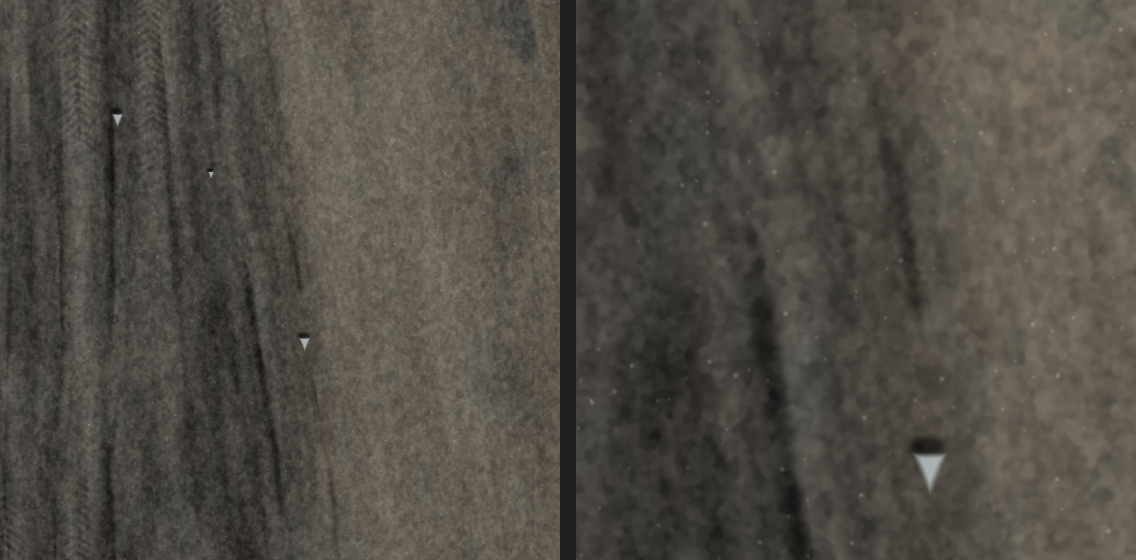
Left, the full canvas; right, a detail of the centre.
A WebGL 2 fragment shader for this texture:

```glsl
#version 300 es
precision highp float;
// Bare soil seen from above: dark, wheel-worn ground on the left turning to
// pale brown earth on the right. Soft cellular noise, stretched along leaning
// tracks, makes streaks and ruts; finer cells make grain and scattered grit.
uniform vec2 u_resolution;
out vec4 fragColor;

const float TAU = 6.2831853;

vec3 hash3(vec2 cell) {
    vec3 q = fract(cell.xyx * vec3(0.1031, 0.1030, 0.0973));
    q += dot(q, q.yxz + 33.33);
    return fract((q.xxy + q.yzz) * q.zyx);
}

// Smooth cellular noise: jittered cell values blended by distance.
float cells(vec2 p) {
    vec2 base = floor(p);
    float total = 0.0, weights = 0.0;
    for (int j = -1; j <= 1; j++)
    for (int i = -1; i <= 1; i++) {
        vec2 cell = base + vec2(i, j);
        vec3 h = hash3(cell + 57.0);
        vec2 d = cell + h.xy - p;
        float w = exp(-6.0 * dot(d, d));
        total += w * h.z;
        weights += w;
    }
    return total / weights - 0.5;
}

// Dark line along a track, with soft sides and ragged depth.
float rut(float across, float along, float center, float width) {
    float d = (across - center + 0.012 * cells(vec2(center * 90.0, along * 5.0))) / width;
    return exp(-d * d) * smoothstep(-0.3, 0.3, cells(vec2(across * 70.0, along * 7.0 + center * 40.0)));
}

// Pale grit: sparse cells each holding one small soft dot.
float grit(vec2 p, float rarity) {
    vec3 h = hash3(floor(p) + 211.0);
    float d = length(fract(p) - 0.3 - 0.4 * h.xy);
    return step(rarity, h.z) * (1.0 - smoothstep(0.05, 0.3, d));
}

void main() {
    vec2 p = gl_FragCoord.xy / u_resolution;

    // Tracks stand upright at the left and lean toward the right.
    float u = p.x - 0.13 * (1.0 - p.y) * smoothstep(0.18, 0.5, p.x);
    u += 0.004 * sin(p.y * 7.0 + p.x * 5.0);
    float earth = smoothstep(0.36, 0.54, u);
    float worn = 1.0 - earth;

    // Broad tone and wheel bands.
    float tone = mix(0.272, 0.397, earth);
    tone += 0.033 * cos(TAU * (u - 0.27) / 0.13) * mix(0.12, 1.0, worn);
    tone += 0.10 * cells(vec2(u * 16.0, p.y * 1.6)) * mix(0.4, 1.0, worn);
    tone += 0.09 * cells(vec2(u * 55.0, p.y * 4.0)) * mix(0.35, 1.0, worn);
    tone += 0.05 * cells(vec2(u * 120.0, p.y * 13.0)) * mix(0.5, 1.0, worn);
    tone += 0.045 * cells(p * vec2(9.0, 6.0) + 3.0);

    // Ruts between the bands, deepest at the edge of the pale earth.
    for (int i = 0; i < 6; i++) {
        float center = 0.015 + 0.0915 * float(i);
        tone -= 0.10 * rut(u, p.y, center, 0.006 + 0.003 * fract(float(i) * 0.618));
    }
    tone -= 0.10 * rut(u, p.y, 0.468, 0.009) * smoothstep(0.2, 0.5, p.y);

    // Faint tread chevrons on the raised bands.
    float band = abs(fract((u - 0.075) / 0.13) - 0.5) * 0.13;
    float tread = sin(TAU * (p.y * 62.0 + band * 45.0) + 4.0 * cells(p * 30.0));
    float pressed = smoothstep(0.0, 0.3, cells(vec2(u * 9.0, p.y * 4.0) + 8.0));
    tone += 0.028 * tread * pressed * (1.0 - smoothstep(0.015, 0.04, band)) * worn;

    // Damp, bluish patches toward the upper right.
    float side = smoothstep(0.74, 1.0, p.x) * mix(0.5, 1.0, p.y);
    float damp = side * smoothstep(0.05, 0.4, cells(p * vec2(17.0, 11.0) + 20.0));
    tone -= 0.045 * side + 0.09 * damp;

    // Grain at three sizes, then grit.
    tone += 0.055 * cells(p * vec2(75.0, 60.0));
    tone += 0.075 * cells(p * vec2(150.0, 115.0) + 31.0);
    tone += 0.060 * cells(p * 230.0 + 71.0);
    tone += 0.13 * grit(p * 130.0, 0.985) + 0.08 * grit(p * 170.0 + 0.5, 0.97);

    // Grey on the worn side, brown on the earth, with slight hue drift.
    vec3 tint = mix(vec3(1.0, 0.962, 0.895), vec3(1.0, 0.932, 0.825), earth);
    tint += vec3(0.03, -0.01, -0.03) * cells(p * vec2(45.0, 20.0) + 90.0);
    tint = mix(tint, vec3(0.93, 0.96, 0.98), 0.6 * damp);
    vec3 color = max(tone, 0.09) * tint;

    // A few pale stones, tapering downward, each with a shadow above.
    for (int i = 0; i < 3; i++) {
        float k = float(i);
        vec2 d = p - vec2(0.21 + 0.167 * k, 0.79 - 0.1 * k * k);
        float size = 0.0085 + 0.0025 * cos(k * 3.14);
        float shade = length((d - vec2(-0.002, size)) * vec2(0.8, 1.4));
        color *= 1.0 - 0.6 * (1.0 - smoothstep(0.3 * size, 1.2 * size, shade));
        float taper = max(abs(d.x) * 1.2 - 0.5 * d.y, d.y * 1.3);
        float stone = 1.0 - smoothstep(0.35 * size, 0.95 * size, taper);
        color = mix(color, vec3(0.70, 0.74, 0.74), 0.9 * stone);
    }

    fragColor = vec4(color, 1.0);
}
```
